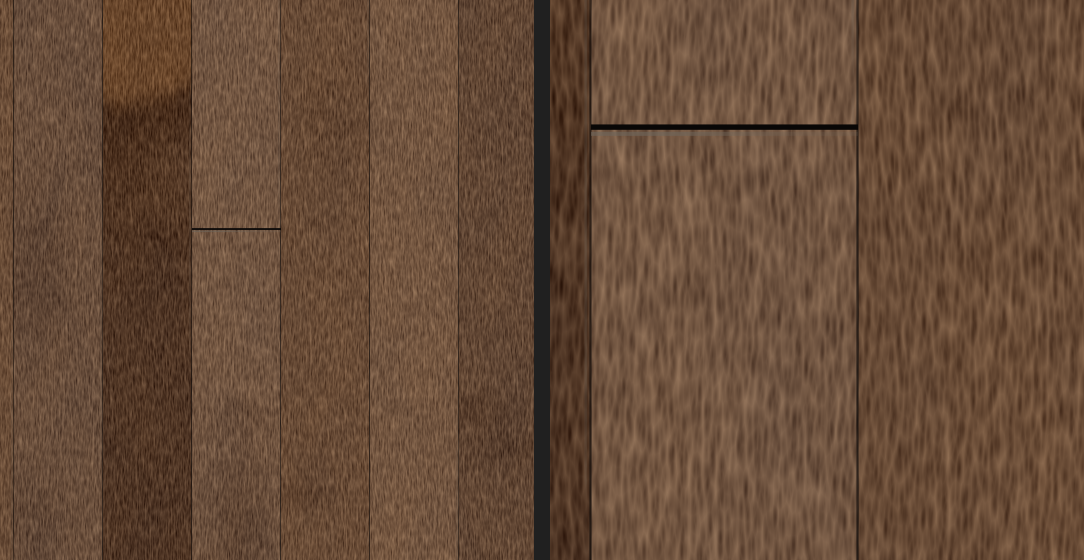
Left, the full canvas; right, a detail of the centre.
Write a Shadertoy shader that draws this texture.

```glsl
// Dark stained maple floor: vertical planks with fine grain, smoky stains and one butt joint.

const float PLANKS = 6.0;            // plank widths across the canvas
const float FIRST_SEAM = 0.0253;     // x of the leftmost seam
const float SEAM_HALF = 0.0007;
const float JOINT_Y = 0.591;
const float JOINT_HALF = 0.0016;
const float JOINT_PLANK = 2.0;
const float BURNT_PLANK = 1.0;       // plank with the amber top and dark band
const float BURNT_EDGE = 0.813;
const float FIBRE_CONTRAST = 0.42;
const float HAIR_CONTRAST = 0.42;
const float PORE_CONTRAST = 0.20;
const float MOTTLE_CONTRAST = 0.05;
const vec2 FIBRE_SCALE = vec2(230.0, 34.0);
const vec2 HAIR_SCALE = vec2(310.0, 75.0);
const vec2 PORE_SCALE = vec2(170.0, 30.0);

const vec3 DARK_WOOD = vec3(0.22, 0.135, 0.09);
const vec3 LIGHT_WOOD = vec3(0.54, 0.42, 0.325);
const vec3 WARM_SHIFT = vec3(0.018, -0.004, -0.028);
const vec3 GAP_COLOR = vec3(0.06, 0.045, 0.04);
const vec3 BEVEL_COLOR = vec3(0.43, 0.40, 0.36);

// Base lightness and warmth of each plank, from left to right
const float TONE[7] = float[7](0.58, 0.60, 0.27, 0.70, 0.57, 0.70, 0.50);
const float WARMTH[7] = float[7](0.4, -0.1, 0.3, 0.0, 0.4, 0.2, 0.1);

// Stains: centre x, centre y, half height, change in lightness
const int STAINS = 10;
const vec4 STAIN[STAINS] = vec4[STAINS](
    vec4(0.07, 0.52, 0.140, -0.15), vec4(0.06, 0.08, 0.080, -0.10),
    vec4(0.29, 0.577, 0.006, -0.12), vec4(0.35, 0.70, 0.060, 0.14),
    vec4(0.45, 0.05, 0.170, -0.22), vec4(0.47, 0.26, 0.020, -0.12),
    vec4(0.62, 0.80, 0.100, -0.08), vec4(0.56, 0.12, 0.022, -0.14),
    vec4(0.88, 0.265, 0.025, -0.20), vec4(0.95, 0.20, 0.030, -0.16));

vec2 hash2(vec2 p) {
    vec3 q = fract(p.xyx * vec3(0.1031, 0.1030, 0.0973));
    q += dot(q, q.yzx + 33.33);
    return fract((q.xx + q.yz) * q.zy);
}

// Distance to the nearest scattered cell point
float cellular(vec2 p) {
    vec2 cell = floor(p), f = fract(p);
    float nearest = 4.0;
    for (int j = -1; j <= 1; j++)
        for (int i = -1; i <= 1; i++) {
            vec2 o = vec2(i, j);
            vec2 d = o + hash2(cell + o) - f;
            nearest = min(nearest, dot(d, d));
        }
    return sqrt(nearest);
}

// Soft cloudy variation from warped, layered sines, about -1 to 1
float mottle(vec2 p) {
    float sum = 0.0, amp = 0.5;
    for (int i = 0; i < 4; i++) {
        p += 0.6 * sin(p.yx * 1.3 + float(i) * 2.1);
        sum += amp * sin(p.x) * cos(p.y);
        p = mat2(1.5, 0.9, -0.9, 1.5) * p + 3.7;
        amp *= 0.62;
    }
    return sum;
}

float line(float d, float halfWidth, float px) {
    return 1.0 - smoothstep(halfWidth - px, halfWidth + px, abs(d));
}

float plankAt(float x) { return floor((x - FIRST_SEAM) * PLANKS); }

void mainImage(out vec4 fragColor, in vec2 fragCoord) {
    vec2 uv = fragCoord / iResolution.xy;
    vec2 px = 0.7 / iResolution.xy;
    float plank = plankAt(uv.x);
    int index = clamp(int(plank) + 1, 0, 6);
    float boardSeed = plank * 7.3 + (plank == JOINT_PLANK ? step(JOINT_Y, uv.y) * 3.1 : 0.0);
    vec2 seeded = uv + vec2(0.0, boardSeed + 20.0);

    // Plank tone with cloudy figure
    float cloud = mottle(seeded * vec2(28.0, 13.0));
    float ripple = mottle(seeded * vec2(70.0, 60.0) + 9.0);
    float tone = TONE[index] + MOTTLE_CONTRAST * (cloud + 0.6 * ripple);
    float warmth = WARMTH[index] + 0.2 * cloud;

    // Stains with ragged outlines, each kept inside its plank
    vec2 ragged = uv + vec2(0.012, 0.009) * vec2(cloud, ripple);
    for (int i = 0; i < STAINS; i++) {
        vec2 d = (ragged - STAIN[i].xy) / vec2(0.065, STAIN[i].z);
        tone += STAIN[i].w * exp(-dot(d, d)) * float(plankAt(STAIN[i].x) == plank);
    }

    // Amber top above a smoky band
    if (plank == BURNT_PLANK) {
        float across = fract((uv.x - FIRST_SEAM) * PLANKS);
        float above = uv.y - BURNT_EDGE - 0.018 * sin(across * 4.0 - 2.3) + 0.012 * cloud;
        float amber = smoothstep(-0.015, 0.04, above);
        tone += mix(-0.18 * exp(min(above, 0.0) / 0.08), 0.25, amber);
        warmth += 0.9 * amber + 0.3 * smoothstep(0.4, 0.7, uv.y);
    }

    // Fine fibres, hairline strokes and longer dark pores along the plank
    vec2 grainUv = seeded + vec2(0.002 * sin(uv.y * 17.0 + boardSeed), 0.0);
    float fibre = cellular(grainUv * FIBRE_SCALE) - 0.45;
    float hair = cellular(grainUv * HAIR_SCALE + 17.0) - 0.45;
    float pore = smoothstep(0.38, 0.05, cellular(grainUv * PORE_SCALE + 40.0));
    tone += FIBRE_CONTRAST * fibre + HAIR_CONTRAST * hair - PORE_CONTRAST * pore + 0.05;

    vec3 color = mix(DARK_WOOD, LIGHT_WOOD, clamp(tone, -0.2, 1.2)) + warmth * WARM_SHIFT;

    // Seams with a worn, patchy pale edge and uneven depth
    float seamX = round((uv.x - FIRST_SEAM) * PLANKS) / PLANKS + FIRST_SEAM;
    float wear = smoothstep(0.1, 0.8, sin(uv.y * 5.0 + seamX * 31.0) + 0.4 * ripple);
    float depth = 0.72 + 0.15 * ripple - 0.12 * wear;
    color = mix(color, BEVEL_COLOR, 0.25 * wear * line(uv.x - seamX + 0.003, 0.0008, px.x));
    color = mix(color, GAP_COLOR, depth * line(uv.x - seamX, SEAM_HALF, px.x));

    // Butt joint with a bevel that catches light on its left half
    if (plank == JOINT_PLANK) {
        float d = uv.y - JOINT_Y;
        float fade = 1.0 - 0.7 * smoothstep(0.40, 0.50, uv.x);
        color = mix(color, BEVEL_COLOR, 0.6 * fade * line(d + 0.004, 0.0012, px.y));
        color = mix(color, GAP_COLOR * 0.6, line(d, JOINT_HALF, px.y));
    }
    fragColor = vec4(clamp(color, 0.0, 1.0), 1.0);
}
```
